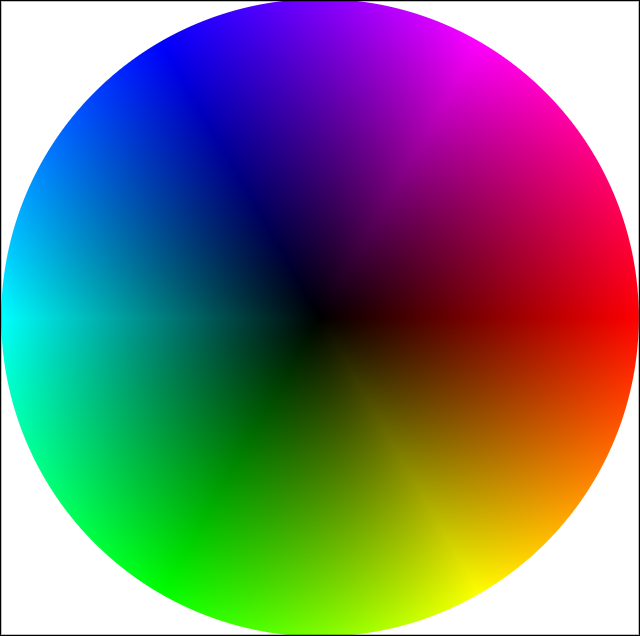
Write a Shadertoy shader that draws this background.

```glsl
// A hue wheel fading to black at its centre, on white inside a thin black frame.

#define WHEEL_CENTER vec2(0.0, 0.0005)  // offset from the canvas centre, in heights
#define WHEEL_RADIUS 0.5013             // in canvas heights
#define FRAME_WIDTH 0.00197             // in canvas heights
#define PAPER_COLOR vec3(1.0)
#define FRAME_COLOR vec3(0.0)

const float TAU = 6.2831853;

// Fully saturated colour for a hue in turns: red, yellow, green, cyan, blue, magenta.
vec3 hueColor(float hue) {
    vec3 phase = fract(hue + vec3(0.0, 2.0, 1.0) / 3.0);
    return clamp(abs(phase * 6.0 - 3.0) - 1.0, 0.0, 1.0);
}

// Antialiased coverage of the region where the signed distance is negative.
float coverage(float signedDistance, float pixel) {
    return clamp(0.5 - signedDistance / pixel, 0.0, 1.0);
}

void mainImage(out vec4 fragColor, in vec2 fragCoord) {
    float pixel = 1.0 / iResolution.y;
    vec2 halfSize = 0.5 * iResolution.xy * pixel;
    vec2 point = fragCoord * pixel - halfSize;

    // Wheel: hue runs clockwise from red, brightness grows with radius.
    vec2 spoke = point - WHEEL_CENTER;
    float radius = length(spoke);
    float angle = radius > 0.0 ? atan(spoke.y, spoke.x) : 0.0;
    float brightness = min(radius / WHEEL_RADIUS, 1.0);
    vec3 wheel = hueColor(-angle / TAU) * brightness;
    vec3 color = mix(PAPER_COLOR, wheel, coverage(radius - WHEEL_RADIUS, pixel));

    // Frame along the canvas edge.
    vec2 inset = halfSize - abs(point);
    float frame = coverage(min(inset.x, inset.y) - FRAME_WIDTH, pixel);
    color = mix(color, FRAME_COLOR, frame);

    fragColor = vec4(color, 1.0);
}
```
